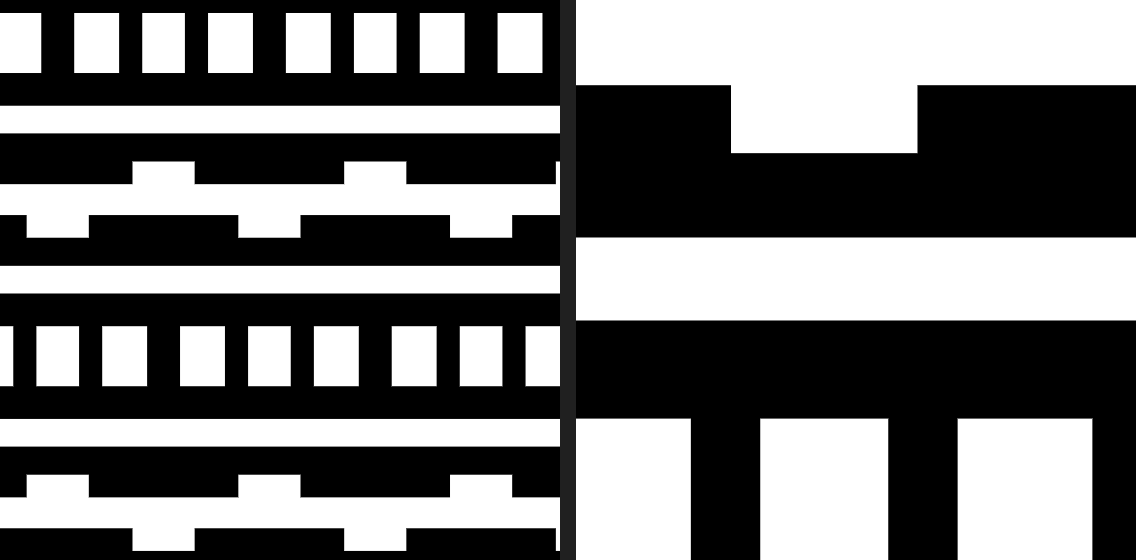
Left, the full canvas; right, a detail of the centre.
A three.js fragment shader for this pattern:

```glsl
varying vec2 vUv;

// Signed distance to an axis-aligned box, with square corners
float box(vec2 p, vec2 center, vec2 halfSize) {
  vec2 d = abs(p - center) - halfSize;
  return max(d.x, d.y);
}

void main() {
  vec2 cell = vec2(0.378, 0.5593);

  // Rows count downward; every other row shifts by half a cell
  vec2 grid = vec2(vUv.x - 0.2921, 0.9232 - vUv.y) / cell;
  float row = floor(grid.y + 0.5);
  grid.x += 0.5 * row;

  // Each cell mirrors left to right and top to bottom
  vec2 p = abs(fract(grid + 0.5) - 0.5) * cell;

  // Three windows: a narrower middle one and a wider pair
  float windows = min(box(p, vec2(0.0), vec2(0.0381, 0.0536)),
                      box(p, vec2(0.1195, 0.0), vec2(0.0401, 0.0536)));

  // Plain stripe on either side of the windows
  float stripe = abs(p.y - 0.1367) - 0.0247;

  // Band along the row boundary, with a tooth toward the windows
  float band = 0.5 * cell.y - p.y - 0.0276;
  float tooth = box(p, vec2(0.0, 0.2354), vec2(0.0555, 0.0238));

  float shape = min(min(windows, stripe), min(band, tooth));
  float edge = fwidth(vUv.y);
  float white = clamp(0.5 - shape / edge, 0.0, 1.0);
  gl_FragColor = vec4(vec3(white), 1.0);
}
```
